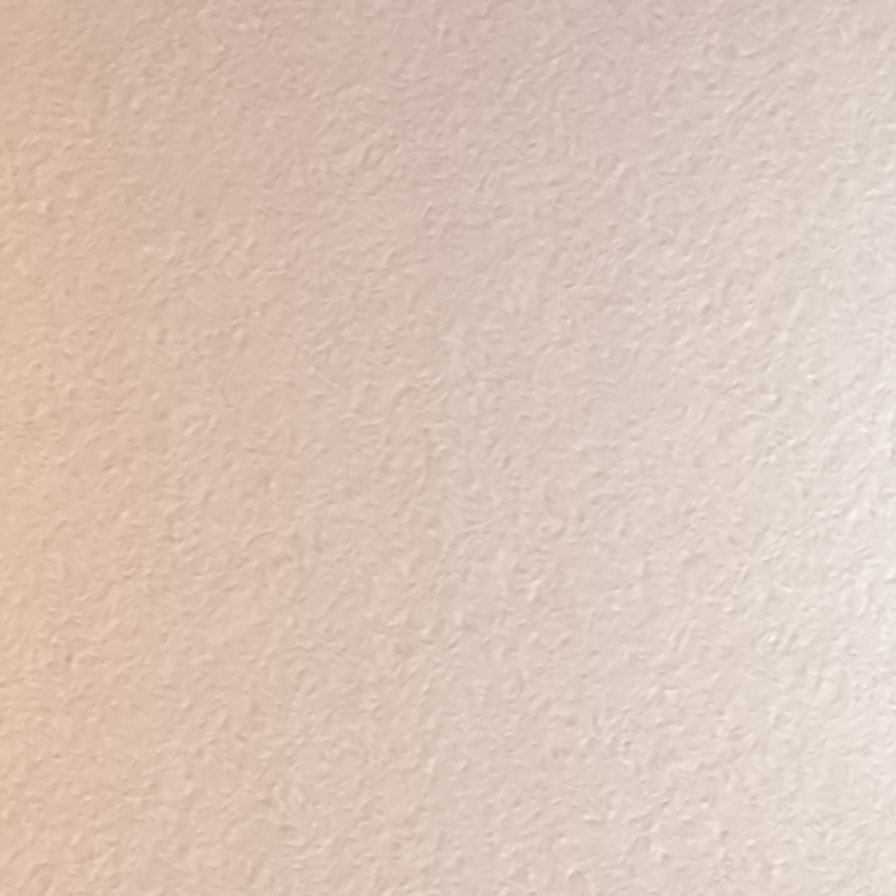
This texture is drawn by a WebGL 1 fragment shader. Its source:

```glsl
precision highp float;

uniform vec2 u_resolution;

// Wall tint at left, middle and right of three heights
const vec3 TOP_LEFT = vec3(0.825, 0.712, 0.635);
const vec3 TOP_MID = vec3(0.812, 0.723, 0.684);
const vec3 TOP_RIGHT = vec3(0.850, 0.794, 0.766);
const vec3 MID_LEFT = vec3(0.872, 0.752, 0.664);
const vec3 MID_MID = vec3(0.850, 0.768, 0.722);
const vec3 MID_RIGHT = vec3(0.918, 0.882, 0.856);
const vec3 LOW_LEFT = vec3(0.868, 0.755, 0.674);
const vec3 LOW_MID = vec3(0.864, 0.784, 0.738);
const vec3 LOW_RIGHT = vec3(0.908, 0.864, 0.834);

// Plaster relief: cells per canvas height and shading strength
const float BROAD_CELLS = 24.0;
const float COARSE_CELLS = 56.0;
const float FINE_CELLS = 90.0;
const float BROAD_GAIN = 0.0050;
const float COARSE_GAIN = 0.0150;
const float FINE_GAIN = 0.0165;
const float MOTTLE_GAIN = 0.0050;
const vec2 LIGHT = vec2(-0.8, 0.6);
const vec2 RIDGE_SIZE = vec2(0.45, 0.29);
const float WARP = 0.004;
const vec3 SHADE_TINT = vec3(0.95, 1.0, 1.03);

vec3 hash3(vec2 cell) {
  vec3 h = fract(cell.xyx * vec3(0.1031, 0.1030, 0.0973));
  h += dot(h, h.yxz + 33.33);
  return fract((h.xxy + h.yzz) * h.zyx);
}

// Shade of randomly turned ridges and dents, one per cell
float ridgeShade(vec2 p) {
  vec2 cell = floor(p);
  float shade = 0.0;
  for (int y = -1; y <= 1; y++) {
    for (int x = -1; x <= 1; x++) {
      vec2 id = cell + vec2(float(x), float(y));
      vec3 rnd = hash3(id + 17.0);
      vec2 offset = p - id - rnd.xy;
      float angle = 6.2832 * rnd.z;
      vec2 along = vec2(cos(angle), sin(angle));
      vec2 across = vec2(-along.y, along.x);
      vec2 q = vec2(dot(offset, along), dot(offset, across)) / RIDGE_SIZE;
      vec2 grad = along * q.x / RIDGE_SIZE.x + across * q.y / RIDGE_SIZE.y;
      float height = mix(-1.0, 1.1, hash3(id + 71.0).x);
      shade += 2.0 * height * exp(-dot(q, q)) * dot(grad, LIGHT);
    }
  }
  return shade;
}

// Layered sines for uneven tone and grain strength, about -1 to 1
float patches(vec2 p) {
  return (sin(p.x * 17.0 + 2.0 * sin(p.y * 11.0))
        + sin(p.y * 23.0 + 2.0 * sin(p.x * 13.0 + 1.7))) * 0.5;
}

// Smooth curve through three colours at t = 0, 0.5 and 1
vec3 curve(vec3 a, vec3 b, vec3 c, float t) {
  return a * (1.0 - t) * (1.0 - 2.0 * t)
       + b * 4.0 * t * (1.0 - t)
       + c * t * (2.0 * t - 1.0);
}

vec3 wallTint(vec2 uv) {
  vec3 low = curve(LOW_LEFT, LOW_MID, LOW_RIGHT, uv.x);
  vec3 mid = curve(MID_LEFT, MID_MID, MID_RIGHT, uv.x);
  vec3 top = curve(TOP_LEFT, TOP_MID, TOP_RIGHT, uv.x);
  return curve(low, mid, top, uv.y);
}

void main() {
  vec2 uv = gl_FragCoord.xy / u_resolution;
  vec2 p = gl_FragCoord.xy / u_resolution.y;

  // Bend the cell grid so that no rows show
  vec2 warped = p + WARP * vec2(sin(p.y * 61.0 + 3.0 * sin(p.x * 19.0)),
                                sin(p.x * 53.0 + 3.0 * sin(p.y * 23.0)));
  vec2 turned = mat2(0.8, 0.6, -0.6, 0.8) * warped;

  // Relief at three scales, a little rougher in patches
  float relief = BROAD_GAIN * ridgeShade(warped * BROAD_CELLS + 5.0)
               + COARSE_GAIN * ridgeShade(warped * COARSE_CELLS)
               + FINE_GAIN * ridgeShade(turned * FINE_CELLS + 130.0);
  float roughness = 0.95 + 0.15 * patches(p) + 0.15 * (uv.x - uv.y);

  // Faint clouding of the paint
  float mottle = MOTTLE_GAIN * patches(turned * 1.7 + 3.0);

  vec3 colour = wallTint(uv) + SHADE_TINT * (relief * roughness + mottle);
  gl_FragColor = vec4(clamp(colour, 0.0, 1.0), 1.0);
}
```
